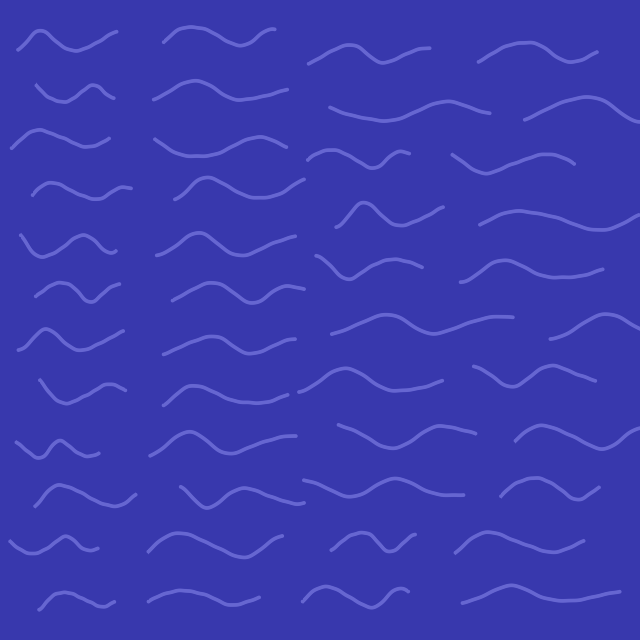
This pattern is drawn by a WebGL 2 fragment shader. Its source:

```glsl
#version 300 es
precision highp float;

uniform vec2 u_resolution;
out vec4 fragColor;

const float TAU = 6.2831853;
const vec3 DEEP_BLUE = vec3(0.22, 0.22, 0.68);
const vec3 PALE_BLUE = vec3(0.40, 0.40, 0.82);
const float HALF_WIDTH = 0.0029;

// A block of stacked rows, each holding a few wavy strokes.
struct Panel {
    float left;      // where rows begin
    float limit;     // where strokes must end
    float top;       // depth of the first row below the top edge
    float spacing;
    float rows;
    int strokes;
    vec2 lengths;    // shortest and longest first stroke
    float growth;    // how much longer each next stroke gets
};

float hash(vec2 cell, float salt) {
    return fract(sin(dot(cell, vec2(127.1, 311.7)) + salt * 74.7) * 43758.5453);
}

// Height of a stroke at t in 0..1: a warped, fading sine with a hand wobble.
float waveHeight(float t, vec2 id) {
    float flip = step(0.84, hash(id, 1.0)) * 0.5 * TAU;
    float phase = flip + mix(-1.2, -0.5, hash(id, 2.0));
    float cycles = mix(1.1, 1.5, hash(id, 3.0));
    float warped = t + 0.05 * sin(TAU * (t + hash(id, 4.0)));
    float fade = mix(1.15, mix(0.5, 1.0, hash(id, 5.0)), t);
    float wobble = 0.0005 * sin(23.0 * t + TAU * hash(id, 6.0))
                 + 0.0003 * sin(51.0 * t + TAU * hash(id, 7.0));
    float amplitude = mix(0.012, 0.019, hash(id, 8.0));
    return amplitude * fade * sin(phase + TAU * cycles * warped) + wobble;
}

// Distance to one stroke that starts at the origin, with round ends.
float strokeDistance(vec2 p, float len, vec2 id) {
    float t = clamp(p.x / len, 0.0, 1.0);
    float height = waveHeight(t, id);
    vec2 offset = p - vec2(t * len, height);
    if (t <= 0.0 || t >= 1.0) return length(offset);
    float dt = 0.01;
    float slope = (waveHeight(t + dt, id) - waveHeight(t - dt, id)) / (2.0 * dt * len);
    return abs(offset.y) / sqrt(1.0 + slope * slope);
}

// Nearest stroke of a panel, looking at the closest three rows.
float panelDistance(vec2 p, Panel panel, float seed) {
    float nearest = 1.0;
    float nearRow = round((1.0 - p.y - panel.top) / panel.spacing);
    for (float k = -1.0; k <= 1.0; k++) {
        float row = nearRow + k;
        if (row < 0.0 || row >= panel.rows) continue;
        float baseline = 1.0 - panel.top - row * panel.spacing;
        float x = panel.left + 0.045 * mod(row, 2.0) + 0.03 * hash(vec2(row, seed), 9.0);
        for (int i = 0; i < panel.strokes; i++) {
            if (x > 0.9) break;
            vec2 id = vec2(row + 1.0, seed + float(i));
            float len = mix(panel.lengths.x, panel.lengths.y, hash(id, 10.0));
            len = min(len * (1.0 + panel.growth * float(i)), panel.limit - x);
            float y = baseline + 0.014 * (hash(id, 11.0) - 0.5);
            nearest = min(nearest, strokeDistance(p - vec2(x, y), len, id));
            x += len + mix(0.03, 0.085, hash(id, 12.0));
        }
    }
    return nearest;
}

void main() {
    vec2 p = gl_FragCoord.xy / u_resolution;

    // Short strokes on the left, longer and looser ones on the right.
    Panel leftSide = Panel(0.005, 0.475, 0.061, 0.0795, 12.0, 2, vec2(0.115, 0.165), 0.5);
    Panel rightSide = Panel(0.465, 1.4, 0.085, 0.0846, 11.0, 3, vec2(0.13, 0.29), 0.0);
    float d = min(panelDistance(p, leftSide, 3.0), panelDistance(p, rightSide, 17.0));

    // Crisp line with an edge about one output step wide.
    float feather = 0.6 / min(u_resolution.x, u_resolution.y);
    float ink = 1.0 - smoothstep(HALF_WIDTH - feather, HALF_WIDTH + feather, d);
    fragColor = vec4(mix(DEEP_BLUE, PALE_BLUE, ink), 1.0);
}
```
